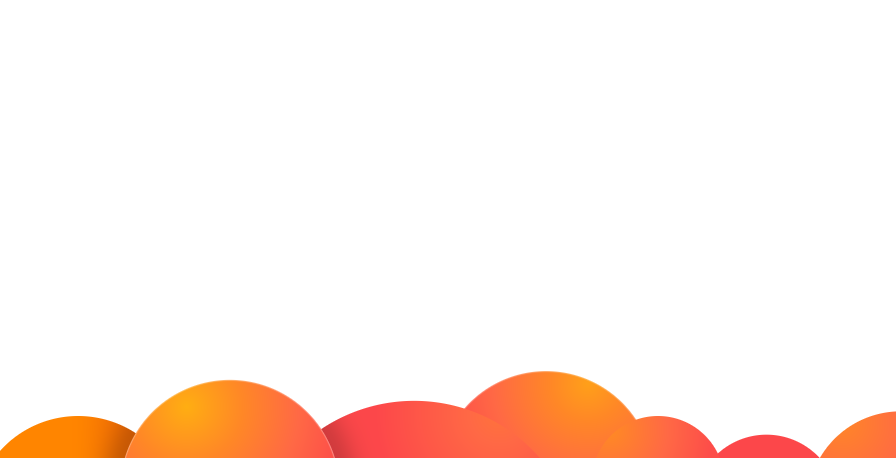
A WebGL 1 fragment shader for this background:

```glsl
precision highp float;
// A row of overlapping warm domes along the foot of a white canvas.
// Each dome is a circle centred below the edge, painted back to front
// with a radial amber-to-red ramp, a pale rim and a soft contact shadow.

uniform vec2 u_resolution;

#define SPAN 768.0                     // canvas width in layout units
#define PAPER vec3(1.0)
#define AMBER vec3(1.0, 0.68, 0.07)
#define ORANGE vec3(1.0, 0.53, 0.15)
#define CORAL vec3(1.0, 0.41, 0.27)
#define RED vec3(0.99, 0.28, 0.29)
#define TANGERINE vec3(1.0, 0.52, 0.0)
#define RUST vec3(0.94, 0.41, 0.02)
#define RIM_WIDTH 1.6
#define SHADOW_DEPTH 0.17
#define SHADOW_REACH 18.0

// Four-stop warm ramp, t from 0 (amber) to 1 (red).
vec3 warmRamp(float t) {
  t = clamp(t, 0.0, 1.0) * 3.0;
  vec3 c = mix(AMBER, ORANGE, min(t, 1.0));
  c = mix(c, CORAL, clamp(t - 1.0, 0.0, 1.0));
  return mix(c, RED, clamp(t - 2.0, 0.0, 1.0));
}

// Ramp from "stops.x" at the glow to "stops.y" at distance "reach".
vec3 glowPaint(vec2 p, vec2 glow, float reach, vec2 stops) {
  float t = clamp(length(p - glow) / reach, 0.0, 1.0);
  return warmRamp(mix(stops.x, stops.y, t));
}

// Signed distance to a circle given as (centre.xy, radius).
float circleDistance(vec2 p, vec3 circle) {
  return length(p - circle.xy) - circle.z;
}

// Antialiased inside mask of a circle.
float coverage(vec2 p, vec3 circle) {
  float pixel = SPAN / u_resolution.x;
  return clamp(0.5 - circleDistance(p, circle) / pixel, 0.0, 1.0);
}

// Lay one dome over the canvas, with a pale rim along its edge.
vec3 addDome(vec3 canvas, vec2 p, vec3 circle, vec3 paint, float rim) {
  float edge = smoothstep(-RIM_WIDTH, 0.0, circleDistance(p, circle));
  paint = mix(paint, PAPER, rim * edge);
  return mix(canvas, paint, coverage(p, circle));
}

void main() {
  vec2 p = gl_FragCoord.xy * SPAN / u_resolution.x;
  vec3 color = PAPER;

  // Dome outlines, left to right
  vec3 farLeft = vec3(67.0, -54.0, 90.0);
  vec3 bright = vec3(197.0, -27.0, 94.0);
  vec3 wide = vec3(355.0, -94.0, 143.0);
  vec3 tall = vec3(468.0, -18.0, 92.5);
  vec3 small = vec3(564.0, -21.0, 57.0);
  vec3 low = vec3(657.0, -42.0, 62.0);
  vec3 farRight = vec3(772.0, -40.0, 80.0);

  // Back layer
  vec3 leftPaint = mix(TANGERINE, RUST, smoothstep(60.0, 120.0, p.x));
  color = addDome(color, p, farLeft, leftPaint, 0.0);
  vec3 tallPaint = glowPaint(p, vec2(504.0, 64.0), 110.0, vec2(0.12, 0.86));
  color = addDome(color, p, tall, tallPaint, 0.3);
  vec3 widePaint = glowPaint(p, vec2(428.0, 38.0), 105.0, vec2(0.56, 1.0));
  color = addDome(color, p, wide, widePaint, 0.0);

  // Shadow of the bright dome on both neighbours
  float neighbours = max(coverage(p, farLeft), coverage(p, wide));
  float gap = max(circleDistance(p, bright), 0.0) / SHADOW_REACH;
  color *= 1.0 - SHADOW_DEPTH * neighbours * exp(-gap * gap);

  // Front layer
  vec3 brightPaint = glowPaint(p, vec2(160.0, 44.0), 130.0, vec2(0.0, 0.9));
  color = addDome(color, p, bright, brightPaint, 0.35);
  color = addDome(color, p, low, RED, 0.0);
  vec3 smallPaint = glowPaint(p, vec2(522.0, 24.0), 88.0, vec2(0.3, 0.94));
  color = addDome(color, p, small, smallPaint, 0.0);
  vec3 rightPaint = glowPaint(p, vec2(722.0, 30.0), 75.0, vec2(0.36, 0.75));
  color = addDome(color, p, farRight, rightPaint, 0.0);

  gl_FragColor = vec4(color, 1.0);
}
```
